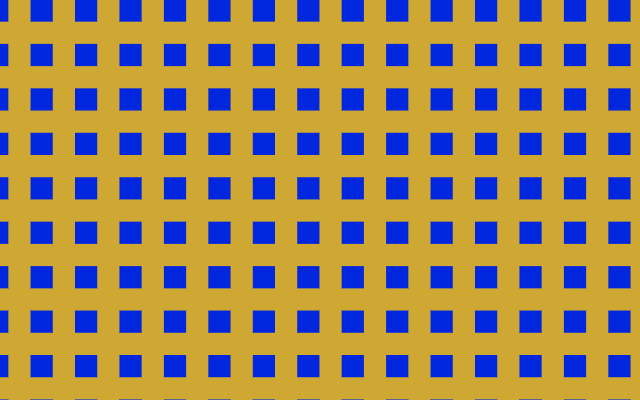
Give the GLSL for this pattern, as a WebGL 1 fragment shader.

```glsl
precision highp float;

// Flat blue squares on a gold ground, set out on a square grid.
// The plane is folded into unit cells about the canvas centre, and each cell
// draws one box from its distance function with a one-pixel soft edge.

#define ROWS 9.0                          // cells per canvas height
#define SQUARE_SIZE 0.5                   // side of a square, in cells
#define SQUARE_CENTER vec2(0.7375, 0.2625) // place of a square in its cell
#define GOLD vec3(0.808, 0.660, 0.200)
#define BLUE vec3(0.000, 0.153, 0.870)

uniform vec2 u_resolution;

// Signed distance to an axis-aligned square, with sharp corners.
float squareDistance(vec2 p, float halfSide) {
    vec2 d = abs(p) - halfSide;
    return max(d.x, d.y);
}

void main() {
    // Grid coordinates, measured in cells from the canvas centre.
    float cellsPerPixel = ROWS / u_resolution.y;
    vec2 grid = (gl_FragCoord.xy - 0.5 * u_resolution) * cellsPerPixel;

    // Fold so that the nearest square is centred on zero.
    vec2 cell = fract(grid - SQUARE_CENTER + 0.5) - 0.5;

    // Pixel coverage of the square.
    float dist = squareDistance(cell, 0.5 * SQUARE_SIZE);
    float coverage = clamp(0.5 - dist / cellsPerPixel, 0.0, 1.0);

    gl_FragColor = vec4(mix(GOLD, BLUE, coverage), 1.0);
}
```
